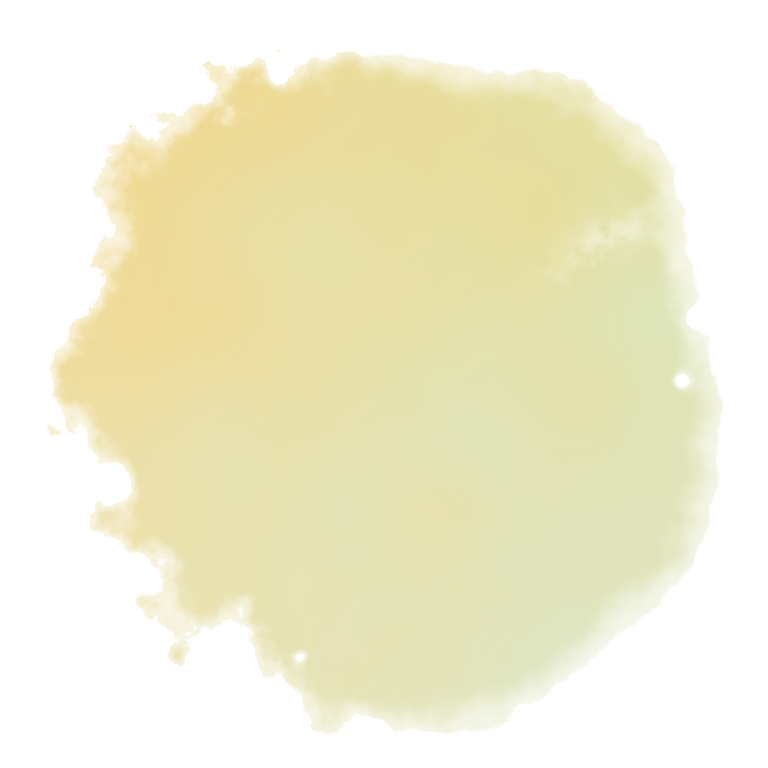
A Shadertoy shader for this background:

```glsl
// A pale watercolour wash on white paper: a ragged round stain, warm to cool.
// A smooth polar outline is roughened by layered noise; its depth sets the
// opacity, and a four-way gradient with soft pools sets the pigment.
#define CENTER vec2(0.508, 0.499)
#define EDGE_SOFT 0.006
#define FADE_WIDTH 0.052
#define RIM_OPACITY 0.36
#define ROUGH_LEFT 0.125
#define ROUGH_RIGHT 0.035
#define NOISE_SCALE 19.0
#define MOTTLE 0.030

const float TAU = 6.2831853;
const vec3 PAPER = vec3(1.0);
const vec3 AMBER = vec3(0.940, 0.853, 0.580);
const vec3 STRAW = vec3(0.893, 0.875, 0.635);
const vec3 CREAM = vec3(0.920, 0.882, 0.685);
const vec3 SAGE = vec3(0.868, 0.900, 0.760);
const vec3 COOLING = vec3(-0.030, 0.022, 0.075);

// Outline radius, anticlockwise from the right in equal steps.
const int SPOKES = 24;
const float REACH[SPOKES] = float[SPOKES](
    0.430, 0.420, 0.449, 0.464, 0.465, 0.431, 0.434, 0.445,
    0.469, 0.477, 0.424, 0.400, 0.456, 0.391, 0.404, 0.414,
    0.391, 0.439, 0.445, 0.458, 0.451, 0.441, 0.457, 0.443);

float hash(vec2 p) {
    vec3 q = fract(vec3(p.xyx) * 0.1031);
    q += dot(q, q.yzx + 33.33);
    return fract((q.x + q.y) * q.z);
}

float noise(vec2 p) {
    vec2 i = floor(p), f = fract(p);
    f = f * f * (3.0 - 2.0 * f);
    return mix(mix(hash(i), hash(i + vec2(1, 0)), f.x),
               mix(hash(i + vec2(0, 1)), hash(i + vec2(1, 1)), f.x), f.y);
}

// Layered noise centred on zero.
float fbm(vec2 p) {
    float sum = 0.0, gain = 0.5;
    for (int i = 0; i < 6; i++) {
        sum += gain * (noise(p) - 0.5);
        p = mat2(1.6, 1.2, -1.2, 1.6) * p + 17.3;
        gain *= 0.55;
    }
    return sum;
}

float blob(vec2 p, vec2 c, float r) {
    vec2 d = (p - c) / r;
    return exp(-dot(d, d));
}

// Catmull-Rom interpolation between the outline spokes.
float outline(float angle) {
    float s = fract(angle / TAU) * float(SPOKES), t = fract(s);
    int i = int(s);
    float a = REACH[(i + SPOKES - 1) % SPOKES], b = REACH[i % SPOKES];
    float c = REACH[(i + 1) % SPOKES], d = REACH[(i + 2) % SPOKES];
    return b + 0.5 * t * (c - a + t * (2.0 * a - 5.0 * b + 4.0 * c - d
             + t * (3.0 * (b - c) + d - a)));
}

// Distance inward from the ragged rim.
float stainDepth(vec2 p) {
    vec2 q = p - CENTER;
    float depth = outline(atan(q.y, q.x)) - length(q);
    // Bays and the small hole
    depth -= 0.060 * blob(p, vec2(0.150, 0.375), 0.024);
    depth -= 0.035 * blob(p, vec2(0.293, 0.167), 0.032);
    depth -= 0.065 * blob(p, vec2(0.390, 0.145), 0.012);
    depth -= 0.050 * blob(p, vec2(0.362, 0.902), 0.016);
    depth -= 0.035 * blob(p, vec2(0.265, 0.880), 0.018);
    depth -= 0.035 * blob(p, vec2(0.905, 0.585), 0.014);
    depth -= 0.078 * blob(p, vec2(0.887, 0.504), 0.011);
    // Tongues
    depth += 0.070 * blob(p, vec2(0.228, 0.145), 0.018);
    depth += 0.030 * blob(p, vec2(0.135, 0.325), 0.020);
    float rough = mix(ROUGH_LEFT, ROUGH_RIGHT, smoothstep(0.33, 0.56, p.x));
    return depth + rough * fbm(p * NOISE_SCALE);
}

vec3 pigment(vec2 p) {
    vec2 g = smoothstep(0.08, 0.92, p);
    vec3 color = mix(mix(CREAM, SAGE, g.x), mix(AMBER, STRAW, g.x), g.y);
    // Cool pools are positive, warm pools negative
    float cool = 0.45 * blob(p, vec2(0.40, 0.69), 0.09)
               + 0.40 * blob(p, vec2(0.62, 0.45), 0.09)
               + 0.55 * blob(p, vec2(0.85, 0.58), 0.10)
               + 0.35 * blob(p, vec2(0.28, 0.43), 0.07)
               + 0.25 * blob(p, vec2(0.44, 0.35), 0.09)
               - 0.30 * blob(p, vec2(0.70, 0.74), 0.08)
               - 0.35 * blob(p, vec2(0.78, 0.48), 0.06)
               - 0.30 * blob(p, vec2(0.58, 0.34), 0.06)
               - 0.20 * blob(p, vec2(0.18, 0.58), 0.10);
    cool += MOTTLE * 20.0 * fbm(p * 7.0 + 41.0);
    return color + COOLING * cool;
}

void mainImage(out vec4 fragColor, in vec2 fragCoord) {
    vec2 p = (fragCoord - 0.5 * iResolution.xy)
           / min(iResolution.x, iResolution.y) + 0.5;
    float depth = stainDepth(p);
    float soft = max(EDGE_SOFT, 1.5 / min(iResolution.x, iResolution.y));
    float body = smoothstep(0.0, FADE_WIDTH, depth + 0.03 * fbm(p * 26.0 + 9.0));
    float opacity = smoothstep(0.0, soft, depth) * mix(RIM_OPACITY, 1.0, body);

    // Lifted, cloudy streak at the upper right
    vec2 s = mat2(0.8, -0.6, 0.6, 0.8) * (p - vec2(0.785, 0.680));
    float streak = blob(s, vec2(0.0), 0.085) * exp(-pow(s.y / 0.034, 2.0));
    opacity *= 1.0 - 0.55 * streak * smoothstep(-0.15, 0.25, fbm(p * 24.0 + 5.0));

    fragColor = vec4(mix(PAPER, pigment(p), opacity), 1.0);
}
```
